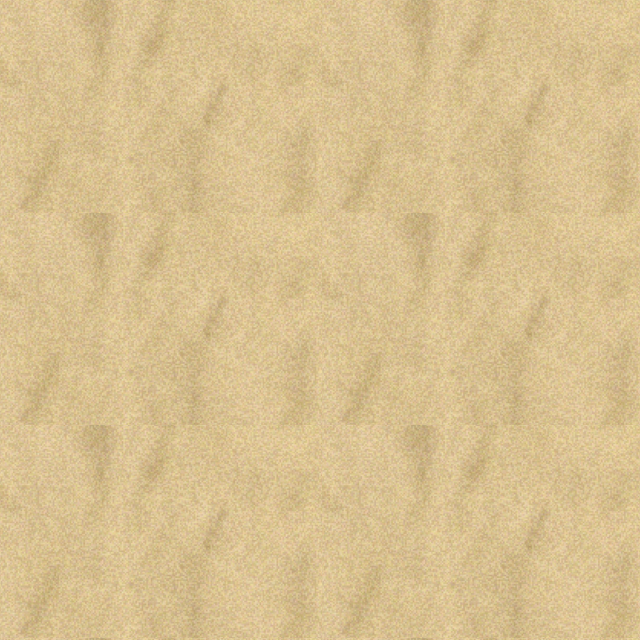
Reproduce this texture procedurally as a Shadertoy shader.

```glsl
// Tiled pale sand with fine coloured grain and soft, darker damp streaks.

const vec2 REPEATS = vec2(1.99, 3.01);     // tiles across and down
const float TILE_ASPECT = 1.5;             // tile width over height
const vec3 SAND = vec3(0.858, 0.764, 0.578);
const vec3 DAMP_SHADE = vec3(0.092, 0.092, 0.096);
const float GRAIN_CELLS = 140.0;           // grains per tile height
const float GRAIN_CONTRAST = 0.115;
const vec3 GRAIN_TINT = vec3(0.03, 0.065, 0.09);
const float MOTTLE_CONTRAST = 0.075;
const float WARP = 0.06;                   // raggedness of the streaks

// Streaks: both ends (x, y, x, y) in tile heights, then width and strength.
const int STREAKS = 11;
const vec4 STREAK_ENDS[STREAKS] = vec4[](
    vec4(0.45, 0.97, 0.47, 0.80), vec4(0.49, 0.74, 0.42, 0.56),
    vec4(0.79, 1.00, 0.70, 0.77), vec4(0.70, 0.77, 0.63, 0.54),
    vec4(1.04, 0.60, 0.97, 0.44), vec4(0.91, 0.38, 0.90, 0.03),
    vec4(1.39, 0.33, 1.39, 0.03), vec4(0.27, 0.32, 0.13, 0.03),
    vec4(1.42, 0.76, 1.35, 0.62), vec4(0.00, 0.66, 0.05, 0.60),
    vec4(0.66, 0.26, 0.70, 0.03));
const vec2 STREAK_LOOK[STREAKS] = vec2[](
    vec2(0.070, 0.70), vec2(0.045, 0.50), vec2(0.038, 0.75), vec2(0.045, 0.50),
    vec2(0.030, 0.75), vec2(0.060, 0.50), vec2(0.075, 0.70), vec2(0.042, 0.55),
    vec2(0.040, 0.50), vec2(0.045, 0.50), vec2(0.055, 0.35));

vec3 hash3(vec2 cell) {
    vec3 q = fract(cell.xyx * vec3(0.1031, 0.1030, 0.0973));
    q += dot(q, q.yxz + 33.33);
    return fract((q.xxy + q.yzz) * q.zyx);
}

// Three independent channels of smooth noise, 0 to 1.
vec3 noise3(vec2 p) {
    vec2 i = floor(p), f = fract(p);
    f = f * f * (3.0 - 2.0 * f);
    return mix(mix(hash3(i), hash3(i + vec2(1, 0)), f.x),
               mix(hash3(i + vec2(0, 1)), hash3(i + vec2(1, 1)), f.x), f.y);
}

vec3 fbm3(vec2 p) {
    vec3 sum = vec3(0.0);
    float weight = 0.5;
    for (int i = 0; i < 4; i++) {
        sum += weight * noise3(p);
        p = mat2(1.6, 1.2, -1.2, 1.6) * p + 7.3;
        weight *= 0.5;
    }
    return sum / 0.9375;
}

float segmentDistance(vec2 p, vec2 a, vec2 b) {
    vec2 ab = b - a;
    return length(p - a - ab * clamp(dot(p - a, ab) / dot(ab, ab), 0.0, 1.0));
}

float dampness(vec2 p) {
    vec3 ragged = fbm3(p * 14.0 + 20.0) - 0.5;
    p += WARP * ragged.xy;
    float dry = 1.0;
    for (int i = 0; i < STREAKS; i++) {
        vec4 ends = STREAK_ENDS[i];
        float d = segmentDistance(p, ends.xy, ends.zw) / STREAK_LOOK[i].x;
        dry *= 1.0 - STREAK_LOOK[i].y * exp(-d * d);
    }
    return (1.0 - dry) * (1.0 + 1.2 * ragged.z);
}

void mainImage(out vec4 fragColor, in vec2 fragCoord) {
    // Rows are anchored to the top edge of the canvas.
    vec2 uv = fragCoord / iResolution.xy;
    vec2 tile = fract(vec2(uv.x, uv.y - 1.0) * REPEATS);
    vec2 p = tile * vec2(TILE_ASPECT, 1.0);

    // Broad and blotchy tone, stretched along the streaks
    vec3 broad = fbm3(p * vec2(5.0, 3.0) + 3.0) - 0.5;
    vec3 blotch = fbm3(p * vec2(22.0, 17.0) + 50.0) - 0.5;
    vec3 color = SAND + MOTTLE_CONTRAST * (broad.x + 0.7 * blotch.x);
    color.b += 0.03 * broad.y;

    // Damp streaks
    color -= DAMP_SHADE * dampness(p);

    // Sand grains: brightness, then a pink to yellow shift
    vec3 grain = noise3(p * GRAIN_CELLS + 11.0) - 0.5;
    vec3 tint = noise3(p * GRAIN_CELLS * 0.8 + 300.0) - 0.5;
    color += GRAIN_CONTRAST * grain.x + GRAIN_TINT * tint;

    fragColor = vec4(clamp(color, 0.0, 1.0), 1.0);
}
```
